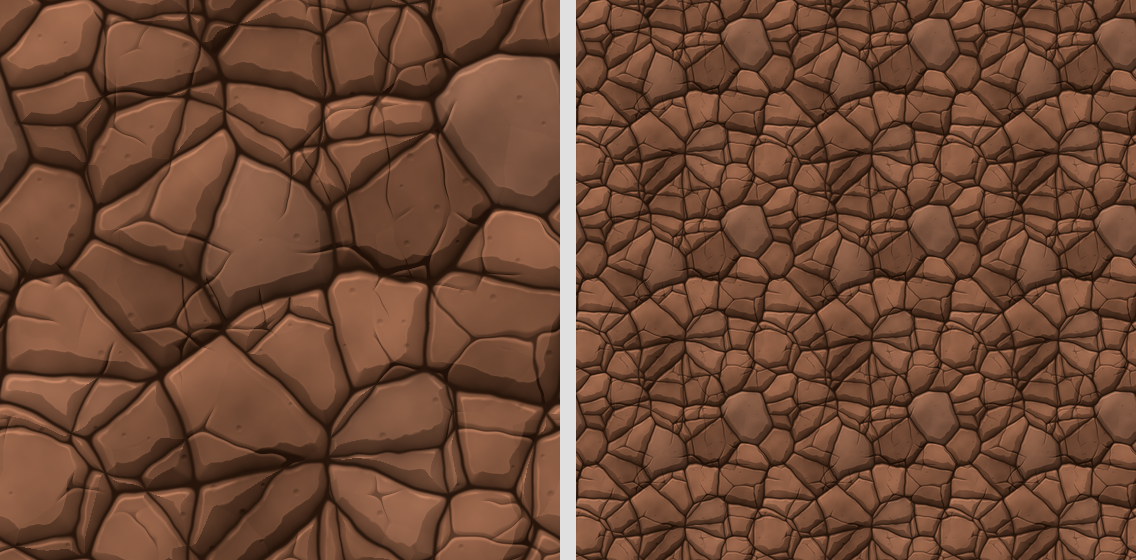
Left: one tile. Right: repeated 3 by 3.
Reproduce this texture procedurally as a Shadertoy shader.

```glsl
// Seamless wall of bevelled, cracked brown stones lit from above.
#define STONE_GRID vec2(5.0, 6.0)
#define SPLIT_GRID vec2(6.0, 5.0)
#define HAIRLINE_GRID vec2(9.0, 8.0)
#define DENT_GRID 20.0
#define SIZE_SPREAD 0.50
#define CORNER_SHARPNESS 240.0
#define SPLIT_SHARE 0.55
#define BEVEL_TOP 0.010
#define BEVEL_BOTTOM 0.034
#define LIGHT_DIR vec2(-0.34, 0.94)
#define SHADE_COLOR vec3(0.22, 0.13, 0.08)
#define LIT_COLOR vec3(0.69, 0.46, 0.34)

struct Cell {
    float edge;    // rounded distance to the border
    vec2 outward;  // direction to the nearest border
    vec2 local;    // position relative to the cell centre
    vec3 random;
};

vec3 hash3(vec2 p) {
    vec3 q = fract(p.xyx * vec3(0.1031, 0.1030, 0.0973));
    q += dot(q, q.yxz + 33.33);
    return fract((q.xxy + q.yzz) * q.zyx);
}

vec2 wrapCell(vec2 cell, vec2 period) {
    return floor(mod(cell + 0.5, period));
}

float noise(vec2 uv, vec2 period) {
    vec2 p = uv * period, i = floor(p), f = p - i;
    f = f * f * (3.0 - 2.0 * f);
    float a = hash3(wrapCell(i, period)).x;
    float b = hash3(wrapCell(i + vec2(1, 0), period)).x;
    float c = hash3(wrapCell(i + vec2(0, 1), period)).x;
    float d = hash3(wrapCell(i + vec2(1, 1), period)).x;
    return mix(mix(a, b, f.x), mix(c, d, f.x), f.y);
}

float fbm(vec2 uv, float period) {
    float sum = 0.0, gain = 0.53;
    for (int i = 0; i < 4; i++) {
        sum += gain * noise(uv + 0.17 * float(i), vec2(period));
        period *= 2.0;
        gain *= 0.5;
    }
    return sum;
}

// Site offset from uv in xy, power weight in z
vec3 site(vec2 cell, vec2 uv, vec2 grid, float seed) {
    vec3 h = hash3(wrapCell(cell, grid) + seed);
    vec2 offset = (cell + 0.5 + 0.9 * (h.xy - 0.5)) / grid - uv;
    return vec3(offset, SIZE_SPREAD * h.z / (grid.x * grid.y));
}

// Wrapping power diagram with smoothly joined borders
Cell powerCell(vec2 uv, vec2 grid, float seed) {
    vec2 base = floor(uv * grid), home = base;
    vec3 own = vec3(0.0);
    float best = 1e9;
    for (int j = -2; j <= 2; j++)
    for (int i = -2; i <= 2; i++) {
        vec2 cell = base + vec2(i, j);
        vec3 s = site(cell, uv, grid, seed);
        float power = dot(s.xy, s.xy) - s.z;
        if (power < best) { best = power; own = s; home = cell; }
    }
    float total = 1e-30;
    vec2 normal = vec2(0.0);
    for (int j = -2; j <= 2; j++)
    for (int i = -2; i <= 2; i++) {
        if (i == 0 && j == 0) continue;
        vec3 s = site(home + vec2(i, j), uv, grid, seed);
        vec2 across = s.xy - own.xy;
        float span = max(length(across), 1e-4);
        float gap = (dot(s.xy, s.xy) - dot(own.xy, own.xy) + own.z - s.z) / (2.0 * span);
        float weight = exp(-CORNER_SHARPNESS * gap);
        total += weight;
        normal += weight * across / span;
    }
    normal /= total;
    return Cell(-log(total) / CORNER_SHARPNESS, normal / max(length(normal), 1e-4),
                -own.xy, hash3(wrapCell(home, grid) + seed + 57.0));
}

// Dark line with a lit lip on its upward-facing side
float crackShade(Cell c, float width) {
    float d = max(c.edge + 0.001, 0.0);
    float line = 1.0 - smoothstep(0.3 * width, width + 0.001, d);
    float lip = smoothstep(0.5 * width, width + 0.001, d) * (1.0 - smoothstep(width + 0.001, width + 0.007, d));
    return (0.30 * lip * dot(c.outward, LIGHT_DIR) - 0.5 * line) * smoothstep(0.0005, 0.0025, width);
}

// Sparse round pits, shaded above and lit below
float dentShade(vec2 uv) {
    vec2 p = uv * DENT_GRID, cell = floor(p);
    vec3 h = hash3(wrapCell(cell, vec2(DENT_GRID)) + 91.0);
    vec2 r = p - cell - 0.3 - 0.4 * h.xy;
    float size = mix(0.06, 0.13, h.x);
    float bowl = 1.0 - smoothstep(0.6 * size, 1.5 * size, length(r));
    return step(0.8, h.z) * bowl * (-0.08 - 0.20 * dot(r, LIGHT_DIR) / size);
}

void mainImage(out vec4 fragColor, in vec2 fragCoord) {
    vec2 uv = fragCoord / iResolution.xy;
    vec2 warp = vec2(fbm(uv, 5.0), fbm(uv + 0.37, 5.0)) - 0.5;
    float grain = fbm(uv + 0.61, 16.0);
    Cell stone = powerCell(uv + 0.06 * warp, STONE_GRID, 3.0);
    Cell split = powerCell(uv + 0.09 * warp.yx, SPLIT_GRID, 31.0);
    Cell hairline = powerCell(uv - 0.10 * warp, HAIRLINE_GRID, 67.0);

    // Some stones are broken into separate pieces
    bool broken = stone.random.y < SPLIT_SHARE;
    float edge = broken ? min(stone.edge, split.edge + 0.001) : stone.edge;
    vec2 outward = edge < stone.edge ? split.outward : stone.outward;
    float lit = dot(outward, LIGHT_DIR);

    // Painted face: stone tone, light falloff, facets and diagonal strokes
    float strokes = noise(vec2(uv.x + uv.y, uv.x - uv.y), vec2(3.0, 14.0));
    float value = 0.60 + 0.22 * (stone.random.x - 0.5) + 1.2 * dot(stone.local, LIGHT_DIR);
    value += 0.55 * (fbm(uv + 0.23, 3.0) - 0.5) + 0.14 * (strokes - 0.5) + 0.18 * (grain - 0.5);
    value += 0.07 * (hairline.random.x - 0.5) + (broken ? 0.18 : 0.06) * (split.random.y - 0.5);

    // Cracks and pits
    float crackWidth = broken ? 0.0 : 0.0038 * smoothstep(0.30, 0.55, noise(uv + 0.11, vec2(7.0)));
    float hairWidth = 0.0028 * smoothstep(0.50, 0.75, noise(uv + 0.43, vec2(9.0)));
    value += crackShade(split, crackWidth) + 0.8 * crackShade(hairline, hairWidth) + dentShade(uv);

    // Chipped bevel and its worn rim
    float bevelWidth = mix(BEVEL_BOTTOM, BEVEL_TOP, smoothstep(-0.9, 0.7, lit)) * (0.4 + 1.1 * grain);
    float bevel = 1.0 - smoothstep(bevelWidth - 0.002, bevelWidth + 0.001, edge);
    value += bevel * (lit > 0.0 ? 0.16 * lit - 0.12 : 0.20 * lit - 0.12);
    float rim = exp(-pow((edge - bevelWidth) / 0.0025, 2.0));
    value += rim * (0.05 + 0.38 * max(lit, 0.0)) * smoothstep(0.25, 0.60, grain);

    // Shadowed joints
    value -= 0.34 * exp(-max(edge, 0.0) / 0.010);
    value = mix(-0.14, value, smoothstep(0.0, 0.0055, edge));

    vec3 color = mix(SHADE_COLOR, LIT_COLOR, clamp(value, -0.2, 1.15));
    color = mix(color, vec3(dot(color, vec3(0.4, 0.4, 0.2))), 0.10 * smoothstep(0.7, 1.0, stone.random.z));
    fragColor = vec4(color, 1.0);
}
```
